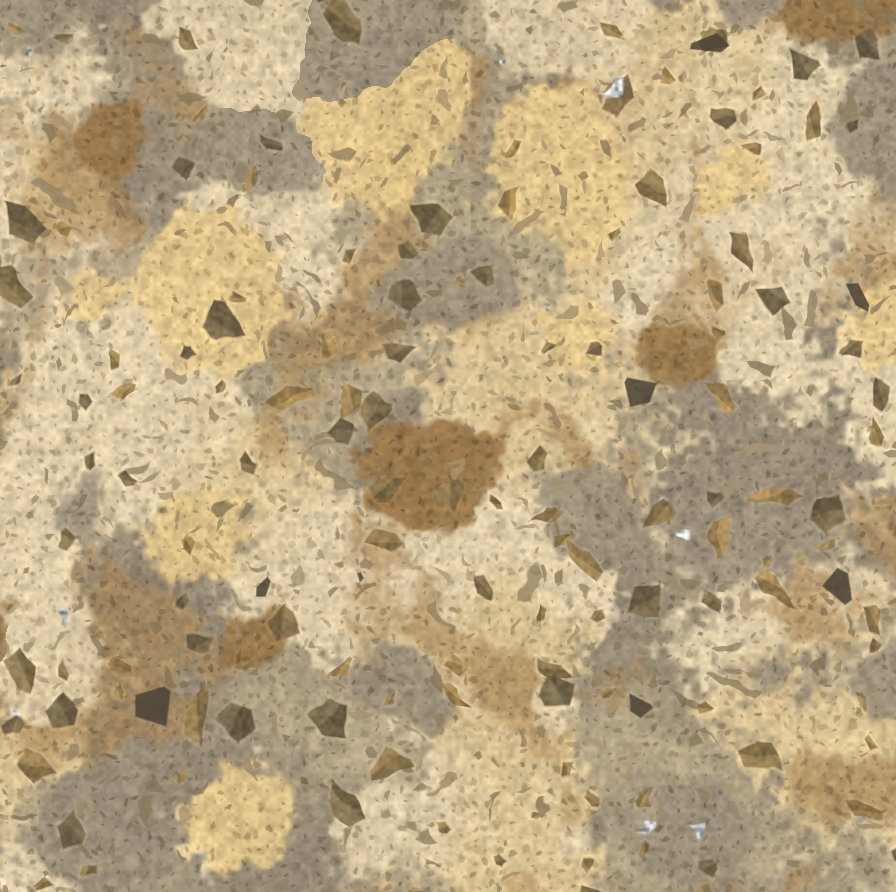
Reproduce this texture procedurally as a Shadertoy shader.

```glsl
// Speckled quartz stone: cream and grey clouds, coloured nodules, angular chips and fine pores.

vec3 hash3(vec2 p) {
    vec3 q = fract(vec3(p.xyx) * vec3(0.1031, 0.1030, 0.0973));
    q += dot(q, q.yxz + 33.33);
    return fract((q.xxy + q.yzz) * q.zyx);
}

float noise(vec2 p) {
    vec2 i = floor(p), f = fract(p);
    f = f * f * (3.0 - 2.0 * f);
    float low = mix(hash3(i).x, hash3(i + vec2(1, 0)).x, f.x);
    float high = mix(hash3(i + vec2(0, 1)).x, hash3(i + vec2(1, 1)).x, f.x);
    return mix(low, high, f.y);
}

float fbm(vec2 p) {
    float sum = 0.0, amp = 0.53;
    for (int i = 0; i < 5; i++) {
        sum += amp * noise(p);
        p = mat2(1.6, 1.2, -1.2, 1.6) * p + 7.3;
        amp *= 0.5;
    }
    return sum;
}

// Scattered irregular polygons: signed distance, random tone, facet coordinate
vec3 shards(vec2 p, float scale, float density, float seed) {
    vec2 f = p * scale, cell = floor(f);
    vec3 best = vec3(1.0, 0.0, 0.0);
    for (int j = -1; j <= 1; j++)
    for (int i = -1; i <= 1; i++) {
        vec2 c = cell + vec2(i, j) + seed;
        vec3 place = hash3(c), form = hash3(c + 57.0);
        if (place.z > density) continue;
        vec2 q = f + seed - c - 0.15 - 0.7 * place.xy;
        float turn = 6.283 * form.x;
        q = mat2(cos(turn), -sin(turn), sin(turn), cos(turn)) * q;
        q.x *= 1.0 + form.y;
        float size = mix(0.14, 0.42, form.z * form.z), d = -1.0;
        for (int k = 0; k < 5; k++) {
            vec3 side = hash3(c + 11.0 * float(k) + 91.0);
            float a = 1.2566 * (float(k) + 0.75 * side.x);
            d = max(d, dot(q, vec2(cos(a), sin(a))) - size * (0.55 + 0.6 * side.y));
        }
        if (d < best.x) best = vec3(d, form.y, (q.x + 0.6 * q.y) / size);
    }
    return vec3(best.x / scale, best.yz);
}

// Rounded nodules: coverage depth and random kind
vec2 nodules(vec2 p, float scale, float seed) {
    vec2 f = p * scale, cell = floor(f), best = vec2(-1.0, 0.0);
    for (int j = -1; j <= 1; j++)
    for (int i = -1; i <= 1; i++) {
        vec2 c = cell + vec2(i, j);
        vec3 place = hash3(c + seed), form = hash3(c + seed + 31.0);
        vec2 q = f - c - 0.2 - 0.6 * place.xy;
        q.y *= 0.85 + 0.5 * form.x;
        float depth = mix(0.12, 0.56, form.y) - length(q);
        if (depth > best.x) best = vec2(depth, place.z);
    }
    return best;
}

float cover(float d, float soft) {
    return 1.0 - smoothstep(-soft, soft, d);
}

void mainImage(out vec4 fragColor, in vec2 fragCoord) {
    vec2 p = fragCoord / iResolution.y;
    float aa = 1.0 / iResolution.y;

    // Ragged domain for all large features
    vec2 ragged = p + 0.10 * (vec2(fbm(p * 8.0), fbm(p * 8.0 + 40.0)) - 0.5)
                    + 0.018 * (vec2(noise(p * 48.0), noise(p * 48.0 + 20.0)) - 0.5);
    float grit = noise(p * 105.0) - 0.5;
    float fine = noise(p * 230.0 + 9.0) - 0.5;

    // Cream and grey matrix
    float cloud = fbm(ragged * 5.5 + 3.0) + 0.12 * grit;
    vec3 grey = mix(vec3(0.59, 0.54, 0.46), vec3(0.71, 0.65, 0.53),
                    smoothstep(0.38, 0.66, fbm(p * 6.0 + 60.0)));
    vec3 cream = mix(vec3(0.87, 0.80, 0.66), vec3(0.84, 0.75, 0.57),
                     smoothstep(0.5, 0.7, fbm(p * 5.0 + 80.0)));
    vec3 col = mix(grey, cream, smoothstep(0.41, 0.52, cloud));

    // Ochre stains
    float stain = smoothstep(0.56, 0.72, fbm(ragged * 9.0 + 110.0) + 0.1 * grit);
    col = mix(col, vec3(0.64, 0.51, 0.33), 0.65 * stain);

    // Grey, yellow and brown nodules
    vec2 nodule = nodules(ragged, 5.5, 5.0);
    vec3 tint = nodule.y < 0.40 ? vec3(0.60, 0.55, 0.47)
              : nodule.y < 0.60 ? vec3(0.88, 0.77, 0.54)
              : nodule.y < 0.80 ? vec3(0.58, 0.45, 0.28) : vec3(0.86, 0.79, 0.65);
    col = mix(col, tint, 0.9 * smoothstep(-0.03, 0.07, nodule.x + 0.09 * grit));

    // Spongy pale webbing and pores
    float web = 1.0 - abs(2.0 * noise(p * 85.0 + 15.0) - 1.0);
    col *= 1.0 + 0.10 * (web - 0.55) + 0.10 * grit + 0.13 * fine;
    vec3 pore = shards(p, 74.0, 0.75, 13.0);
    col = mix(col, col * vec3(0.79, 0.77, 0.73), cover(pore.x, 1.2 * aa) * (0.5 + 0.5 * pore.y));
    vec3 grain = shards(ragged, 38.0, 0.42, 71.0);
    col = mix(col, mix(vec3(0.50, 0.44, 0.33), vec3(0.68, 0.60, 0.46), grain.y),
              0.75 * cover(grain.x, 1.2 * aa));

    // Larger faceted chips with pale rims
    vec3 chip = shards(p + 0.006 * (vec2(noise(p * 60.0), noise(p * 60.0 + 8.0)) - 0.5), 17.0, 0.42, 29.0);
    vec3 chipColor = mix(vec3(0.37, 0.33, 0.25), vec3(0.60, 0.49, 0.30), chip.y);
    chipColor *= 0.95 + 0.22 * smoothstep(-0.1, 0.15, chip.z) + 0.25 * fine + 0.2 * grit;
    col = mix(col, col * 1.07, cover(abs(chip.x - 0.003) - 0.001, 0.002));
    col = mix(col, chipColor, 0.92 * cover(chip.x, 1.3 * aa));

    // Rare dark slivers and mirror flecks
    vec3 sliver = shards(p, 13.0, 0.07, 47.0);
    col = mix(col, vec3(0.29, 0.26, 0.21), 0.85 * cover(sliver.x + 0.005, 1.3 * aa));
    vec3 mirror = shards(p, 24.0, 0.025, 83.0);
    col = mix(col, vec3(0.72, 0.73, 0.73) + 0.6 * fine, cover(mirror.x + 0.003 + 0.008 * grit, 1.5 * aa));

    fragColor = vec4(clamp(col, 0.0, 1.0), 1.0);
}
```
